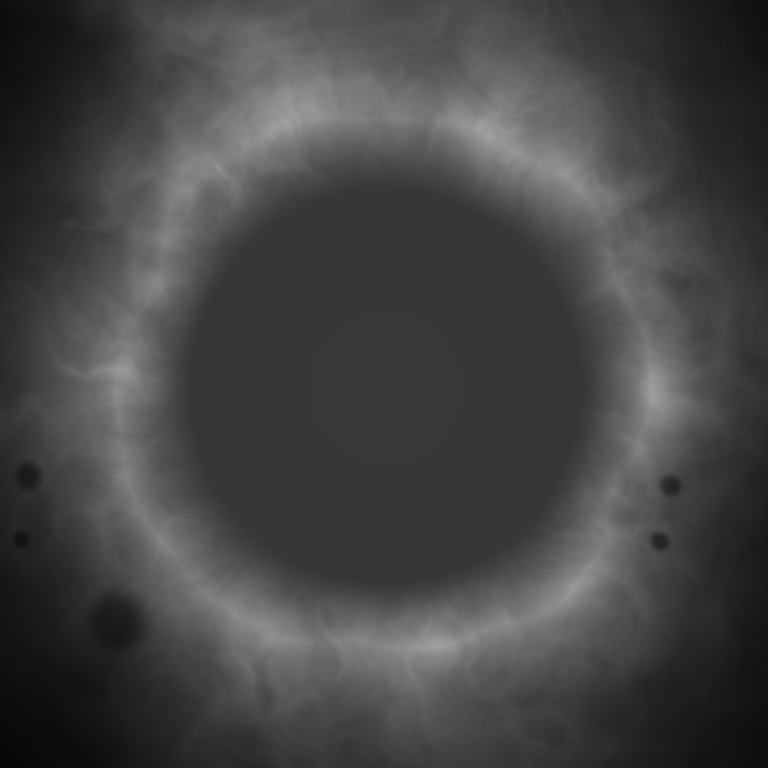
Write a Shadertoy shader that draws this texture map.

```glsl
const float TAU = 6.2831853;
const vec2 CRATER_CENTER = vec2(0.502, 0.495);
const float FLOOR_RADIUS = 0.247;
const float FLOOR_HEIGHT = 0.21;
const float STREAK_COUNT = 38.0;
const float STREAK_DEPTH = 0.34;
const float MOTTLE_DEPTH = 0.30;
const float SUMMIT_HEIGHT = 0.085;
const float SUMMIT_SIZE = 0.032;

// Rim profile in 16 sectors, counter-clockwise from the right
const float RIM_RADIUS[16] = float[16](
    0.350, 0.340, 0.370, 0.360, 0.349, 0.372, 0.366, 0.332,
    0.343, 0.348, 0.344, 0.358, 0.336, 0.338, 0.357, 0.332);
const float RIM_HEIGHT[16] = float[16](
    0.49, 0.45, 0.48, 0.50, 0.48, 0.53, 0.50, 0.46,
    0.48, 0.44, 0.44, 0.50, 0.48, 0.49, 0.49, 0.42);
const float SLOPE_REACH[16] = float[16](
    0.14, 0.17, 0.16, 0.25, 0.35, 0.35, 0.14, 0.15,
    0.17, 0.14, 0.13, 0.16, 0.20, 0.20, 0.15, 0.14);

// Bright summits along the rim: position
const vec2 SUMMITS[9] = vec2[9](
    vec2(0.397, 0.855), vec2(0.632, 0.835), vec2(0.243, 0.753),
    vec2(0.160, 0.515), vec2(0.350, 0.165), vec2(0.735, 0.228),
    vec2(0.850, 0.480), vec2(0.735, 0.783), vec2(0.570, 0.168));

// Small pits: position and radius
const vec3 PITS[5] = vec3[5](
    vec3(0.152, 0.193, 0.043), vec3(0.875, 0.368, 0.015),
    vec3(0.860, 0.297, 0.013), vec3(0.026, 0.297, 0.012),
    vec3(0.036, 0.381, 0.020));

float hash(vec2 p) {
    return fract(sin(dot(p, vec2(127.1, 311.7))) * 43758.5453);
}

// Value noise that repeats along x after the given period
float noise(vec2 p, float period) {
    vec2 i = floor(p), f = fract(p);
    f = f * f * (3.0 - 2.0 * f);
    float x0 = mod(i.x, period), x1 = mod(i.x + 1.0, period);
    return mix(mix(hash(vec2(x0, i.y)), hash(vec2(x1, i.y)), f.x),
               mix(hash(vec2(x0, i.y + 1.0)), hash(vec2(x1, i.y + 1.0)), f.x), f.y);
}

float fbm(vec2 p) {
    float sum = 0.0, amp = 0.5;
    for (int i = 0; i < 5; i++) {
        sum += amp * noise(p, 1024.0);
        p = mat2(1.6, 1.2, -1.2, 1.6) * p + 7.3;
        amp *= 0.5;
    }
    return sum;
}

// Ridged noise drawn out along the radius
float radialStreaks(float turn, float r) {
    float sum = 0.0, amp = 0.5, count = STREAK_COUNT;
    for (int i = 0; i < 4; i++) {
        float n = noise(vec2(turn * count, r * count * 0.32 + float(i) * 9.0), count);
        sum += amp * (1.0 - abs(2.0 * n - 1.0));
        count *= 2.0;
        amp *= 0.5;
    }
    return sum;
}

float sectorValue(float values[16], float turn) {
    float s = fract(turn) * 16.0;
    int i = int(s) % 16;
    return mix(values[i], values[(i + 1) % 16], smoothstep(0.0, 1.0, fract(s)));
}

void mainImage(out vec4 fragColor, in vec2 fragCoord) {
    vec2 uv = fragCoord / iResolution.xy;
    vec2 p = uv - CRATER_CENTER;
    float r = length(p);
    float turn = fract(atan(p.y, p.x) / TAU + 1.0);
    vec2 warp = vec2(fbm(uv * 9.0), fbm(uv * 9.0 + 31.0)) - 0.48;

    // Inner wall and outer slope meet in a sharp, uneven crest
    float rim = sectorValue(RIM_RADIUS, turn + 0.02 * warp.x) + 0.045 * warp.y;
    float crest = sectorValue(RIM_HEIGHT, turn);
    float t = clamp((r - FLOOR_RADIUS) / (rim - FLOOR_RADIUS), 0.0, 1.0);
    float wall = mix(FLOOR_HEIGHT, crest, 1.25 * t * t / (t + 0.25));
    float reach = sectorValue(SLOPE_REACH, turn + 0.04 * warp.x);
    float height = wall * exp(-max(r - rim, 0.0) / reach);

    // Summits
    for (int i = 0; i < 9; i++) {
        vec2 d = (uv - SUMMITS[i] + 0.03 * warp) / SUMMIT_SIZE;
        height += SUMMIT_HEIGHT * exp(-length(d)) * smoothstep(0.0, 0.5, t);
    }

    // Eroded gullies and soft mottling
    float rough = smoothstep(FLOOR_RADIUS, FLOOR_RADIUS + 0.06, r);
    float streaks = radialStreaks(turn + 0.055 * warp.x, r + 0.12 * warp.y) - 0.52;
    float mottle = fbm(uv * 7.0 + 2.0 * warp) - 0.48;
    height *= 1.0 + rough * (STREAK_DEPTH * streaks + MOTTLE_DEPTH * mottle);

    // Pits
    for (int i = 0; i < 5; i++) {
        float d = length(uv - PITS[i].xy + 0.012 * warp) / PITS[i].z;
        height *= 1.0 - 0.45 * (1.0 - smoothstep(0.4, 1.3, d));
    }

    // Slight dome on the floor
    height += 0.012 * (1.0 - smoothstep(0.0, FLOOR_RADIUS, r));
    fragColor = vec4(vec3(clamp(height, 0.0, 1.0)), 1.0);
}
```
